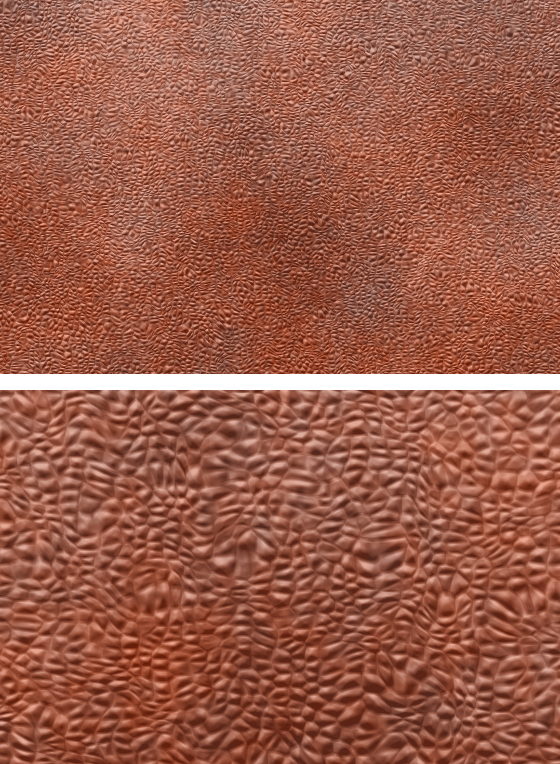
Top: the whole. Bottom: its middle third, enlarged.
Reproduce this texture procedurally as a Shadertoy shader.

```glsl
// Draws worn reddish brown leather with fine pebbled grain lit from above.

const vec3 SHADOW = vec3(0.39, 0.165, 0.105);
const vec3 TAN    = vec3(0.59, 0.325, 0.245);
const vec3 SHEEN  = vec3(0.85, 0.62, 0.55);
const vec3 ORANGE_SHIFT = vec3(0.035, -0.015, -0.035);
const vec2 GRAIN_SCALE  = vec2(62.0, 92.0);   // pebbles per canvas height

// Integer hash: two random values in 0..1 for each lattice cell
vec2 hash2(vec2 cell) {
    uvec2 q = uvec2(ivec2(cell) + 32768);
    q = q * 1664525u + 1013904223u;
    q.x += q.y * 1664525u;
    q.y += q.x * 1664525u;
    q ^= q >> 16u;
    q.x += q.y * 1664525u;
    q.y += q.x * 1664525u;
    q ^= q >> 16u;
    return vec2(q & 65535u) / 65535.0;
}

float valueNoise(vec2 p) {
    vec2 i = floor(p), f = fract(p);
    f = f * f * (3.0 - 2.0 * f);
    float low  = mix(hash2(i).x, hash2(i + vec2(1, 0)).x, f.x);
    float high = mix(hash2(i + vec2(0, 1)).x, hash2(i + vec2(1, 1)).x, f.x);
    return mix(low, high, f.y);
}

// Layered noise centred on zero
float fbm(vec2 p) {
    float sum = 0.0, amp = 0.5;
    for (int i = 0; i < 4; i++) {
        sum += amp * (valueNoise(p) - 0.5);
        p = mat2(1.6, 1.2, -1.2, 1.6) * p + 7.3;
        amp *= 0.5;
    }
    return sum;
}

// Pebble height: zero in the creases, rising toward each cell centre
float pebbleHeight(vec2 p) {
    vec2 base = floor(p);
    float nearest = 8.0, second = 8.0;
    for (int y = -1; y <= 1; y++)
    for (int x = -1; x <= 1; x++) {
        vec2 cell = base + vec2(x, y);
        float d = length(cell + 0.1 + 0.8 * hash2(cell) - p);
        second = min(second, max(nearest, d));
        nearest = min(nearest, d);
    }
    return second - nearest;
}

// Soft elliptical patch
float patchAt(vec2 p, vec2 centre, vec2 radius) {
    vec2 d = (p - centre) / radius;
    return exp(-dot(d, d));
}

// Faint curved scuff, a short piece of a ring
float scuff(vec2 p) {
    float ring = (length(p - vec2(1.41, 0.09)) - 0.347) / 0.014;
    return exp(-ring * ring) * patchAt(p, vec2(1.14, 0.29), vec2(0.13));
}

// Broad light and dark staining
float staining(vec2 p) {
    float tone = 1.5 * fbm(p * 3.0 + 11.0) + 0.45 * (p.y - 0.5);
    tone -= 0.55 * patchAt(p, vec2(0.80, 0.36), vec2(0.22, 0.18));
    tone -= 0.40 * patchAt(p, vec2(0.67, 0.66), vec2(0.10, 0.20));
    tone -= 0.25 * patchAt(p, vec2(1.28, 0.62), vec2(0.16, 0.22));
    tone += 0.30 * patchAt(p, vec2(0.40, 0.78), vec2(0.40, 0.22));
    return tone + 0.12;
}

vec3 leatherColour(float tone, float warmth) {
    vec3 colour = mix(TAN, SHADOW, clamp(-tone / 1.6, 0.0, 1.15));
    colour = mix(colour, SHEEN, clamp(tone / 1.9, 0.0, 1.15));
    return colour + ORANGE_SHIFT * warmth;
}

void mainImage(out vec4 fragColor, in vec2 fragCoord) {
    vec2 p = fragCoord / iResolution.y;

    // Bend the grain so its rows wander
    vec2 bend = vec2(valueNoise(p * 28.0), valueNoise(p * 28.0 + 40.0)) - 0.5;
    vec2 drift = vec2(fbm(p * 4.0), fbm(p * 4.0 + 20.0));
    vec2 grain = (p + 0.018 * bend + 0.05 * drift) * GRAIN_SCALE;

    // Light from above catches the upper edge of each pebble
    float height = pebbleHeight(grain);
    float relief = height - pebbleHeight(grain + vec2(-0.06, 0.3));
    float crease = 1.0 - smoothstep(0.0, 0.22, height);
    float depth = 3.3 + 1.8 * fbm(p * 6.0 + 31.0);

    // Fine pores and pale flecks
    float pores = valueNoise(p * vec2(150.0, 180.0)) - 0.5;
    float flecks = crease * smoothstep(0.5, 0.8, valueNoise(p * 90.0 + 17.0));

    float tone = staining(p) + depth * relief + 1.5 * pores
               + 0.6 * flecks - 0.1 * crease + 0.45 * scuff(p);

    // Polished areas are more orange, the upper area is dustier
    float warmth = 3.0 * fbm(p * 5.0 + 53.0) + 0.9 * (0.5 - p.y)
                 + 1.2 * (valueNoise(p * 60.0 + 71.0) - 0.5);

    fragColor = vec4(leatherColour(tone, warmth), 1.0);
}
```
